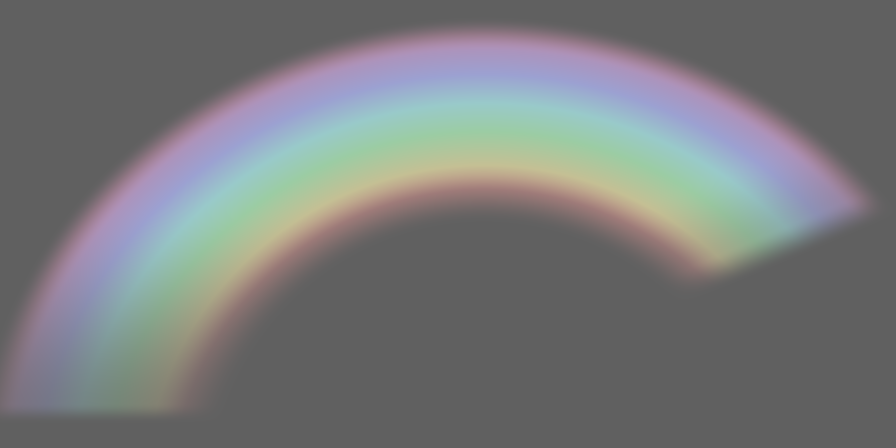
A Shadertoy shader for this background:

```glsl
// A soft pastel rainbow arch with fading feet on a plain grey ground.

// Lengths are in canvas heights
#define CENTER vec2(1.081, -0.12)
#define INNER_RADIUS 0.69
#define BAND_WIDTH 0.357
#define SIDE_WIDENING 0.18
#define GROUND vec3(0.378)
#define LEFT_FOOT_Y 0.077
#define RIGHT_FOOT vec2(1.5625, 0.362)
#define RIGHT_FOOT_ANGLE 0.398

// Spectrum from the inner rim (0) to the outer rim (1)
vec3 spectrum(float t) {
    const vec3 hues[7] = vec3[7](
        vec3(0.71, 0.52, 0.51), vec3(0.77, 0.75, 0.58),
        vec3(0.61, 0.80, 0.64), vec3(0.60, 0.79, 0.79),
        vec3(0.61, 0.63, 0.82), vec3(0.67, 0.58, 0.74),
        vec3(0.76, 0.55, 0.66));
    const float stops[7] = float[7](0.02, 0.17, 0.38, 0.56, 0.74, 0.89, 1.0);
    vec3 color = hues[0];
    for (int i = 1; i < 7; i++) {
        float blend = clamp((t - stops[i - 1]) / (stops[i] - stops[i - 1]), 0.0, 1.0);
        color = mix(color, hues[i], blend);
    }
    return color;
}

// Position across the arch, which broadens toward its sides
float bandPosition(vec2 p) {
    vec2 d = p - CENTER;
    float radius = length(d);
    float sideways = d.x * d.x / max(dot(d, d), 1e-4);
    return (radius - INNER_RADIUS) / (BAND_WIDTH * (1.0 + SIDE_WIDENING * sideways));
}

// Straight soft cuts at both feet, with a slower dimming above them
float footFade(vec2 p) {
    float leftCut = smoothstep(-0.022, 0.023, p.y - LEFT_FOOT_Y);
    float leftRise = p.y + max(p.x - CENTER.x, 0.0);
    float leftDim = mix(0.33, 1.0, smoothstep(0.05, 0.55, leftRise));

    vec2 normal = vec2(-sin(RIGHT_FOOT_ANGLE), cos(RIGHT_FOOT_ANGLE));
    float rightRise = dot(p - RIGHT_FOOT, normal);
    float rightCut = smoothstep(-0.025, 0.05, rightRise);
    float rightDim = mix(0.7, 1.0, smoothstep(0.0, 0.22, rightRise));
    return leftCut * leftDim * rightCut * rightDim;
}

void mainImage(out vec4 fragColor, in vec2 fragCoord) {
    vec2 p = fragCoord / iResolution.y;
    float t = bandPosition(p);

    // Feathered rims
    float rims = smoothstep(-0.19, 0.13, t) * (1.0 - smoothstep(0.89, 1.1, t));
    fragColor = vec4(mix(GROUND, spectrum(t), rims * footFade(p)), 1.0);
}
```
